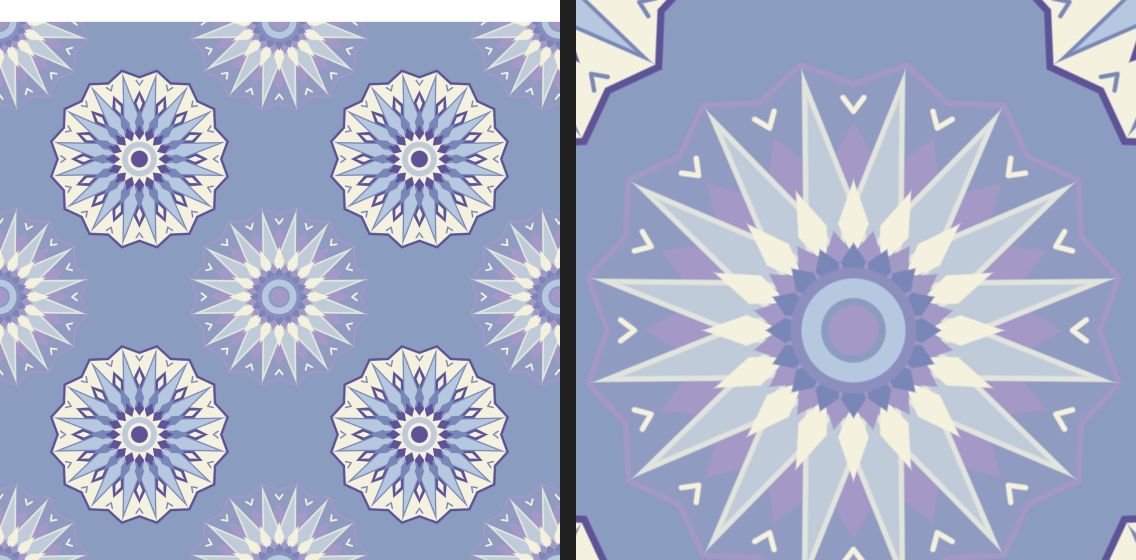
Left, the full canvas; right, a detail of the centre.
Reproduce this pattern procedurally as a WebGL 2 fragment shader.

```glsl
#version 300 es
precision highp float;
// Staggered dark and pale sixteen-point medallions on periwinkle, below a white top margin.

#define CELL vec2(0.5, 0.492)
#define DARK_CENTER vec2(0.249, 0.224)
#define PALE_CENTER vec2(0.4985, 0.470)
#define RADIUS 0.163
#define POINTS 16.0
#define VALLEY 0.91
#define MARGIN_Y 0.961
#define SOFTNESS 0.0016

uniform vec2 u_resolution;
out vec4 outColor;

const vec3 GROUND = vec3(0.545, 0.610, 0.755);
const vec3 CREAM = vec3(0.955, 0.945, 0.870);
const vec3 PURPLE = vec3(0.365, 0.325, 0.590);
const vec3 LILAC = vec3(0.645, 0.595, 0.775);
const vec3 ICE = vec3(0.715, 0.785, 0.875);
const vec3 MIST = vec3(0.750, 0.795, 0.850);
const vec3 SLATE = vec3(0.470, 0.530, 0.720);

float edge; // antialiasing width in medallion radii

float cover(float d) { return 1.0 - smoothstep(-0.5 * edge, 0.5 * edge, d); }

void paint(inout vec3 col, vec3 ink, float d) { col = mix(col, ink, cover(d)); }

// Signed distance to the line a-b, positive on its left
float side(vec2 p, vec2 a, vec2 b) {
    vec2 d = normalize(b - a);
    return dot(p - a, vec2(-d.y, d.x));
}

// Kite on the x axis, mirrored in y: near end, widest place, half width, far end
float kite(vec2 p, float near, float middle, float halfWidth, float far) {
    vec2 corner = vec2(middle, halfWidth);
    return max(side(p, vec2(near, 0.0), corner), side(p, corner, vec2(far, 0.0)));
}

float segment(vec2 p, vec2 a, vec2 b) {
    vec2 d = b - a;
    return length(p - a - d * clamp(dot(p - a, d) / dot(d, d), 0.0, 1.0));
}

vec2 repeatAround(vec2 p, vec2 center) {
    return (mod(p - center + 0.5 * CELL, CELL) - 0.5 * CELL) / RADIUS;
}

// Folds the plane into half a sector: v lies on the valley axis, t on the tip axis
void foldSector(vec2 p, out vec2 v, out vec2 t) {
    float h = 3.14159265 / POINTS;
    float a = abs(mod(atan(p.y, p.x) + h, 2.0 * h) - h);
    v = length(p) * vec2(cos(a), sin(a));
    t = length(p) * vec2(cos(h - a), sin(h - a));
}

float rim(vec2 v) {
    float h = 3.14159265 / POINTS;
    return side(v, vec2(cos(h), sin(h)), vec2(VALLEY, 0.0));
}

void darkMedallion(inout vec3 col, vec2 p) {
    float r = length(p);
    vec2 v, t;
    foldSector(p, v, t);
    float body = rim(v);
    paint(col, PURPLE, body);
    paint(col, CREAM, body + 0.026);
    paint(col, SLATE, segment(v, vec2(0.81, 0.0), vec2(0.86, 0.035)) - 0.008);
    // Diamonds between the petals
    paint(col, PURPLE, kite(v, 0.44, 0.61, 0.070, 0.75));
    paint(col, CREAM, kite(v, 0.53, 0.61, 0.032, 0.69));
    // Long petals
    float petal = kite(t, 0.24, 0.46, 0.090, 0.96);
    paint(col, SLATE, petal);
    paint(col, ICE, petal + 0.014);
    paint(col, SLATE, kite(v, 0.27, 0.40, 0.052, 0.55));
    // Star and central rings
    paint(col, PURPLE, kite(v, 0.16, 0.28, 0.052, 0.37));
    paint(col, CREAM, kite(t, 0.05, 0.20, 0.043, 0.29));
    paint(col, CREAM, r - 0.205);
    paint(col, MIST, r - 0.190);
    paint(col, CREAM, r - 0.128);
    paint(col, PURPLE, r - 0.092);
}

void paleMedallion(inout vec3 col, vec2 p) {
    float r = length(p);
    vec2 v, t;
    foldSector(p, v, t);
    float body = rim(v);
    paint(col, LILAC, body);
    paint(col, mix(GROUND, LILAC, 0.18), body + 0.020);
    paint(col, CREAM, segment(v, vec2(0.80, 0.0), vec2(0.85, 0.038)) - 0.010);
    paint(col, LILAC, kite(v, 0.48, 0.64, 0.070, 0.76));
    // Long petals with pale borders
    float petal = kite(t, 0.24, 0.47, 0.094, 0.97);
    paint(col, mix(CREAM, MIST, 0.35), petal);
    paint(col, MIST, petal + 0.020);
    paint(col, CREAM, kite(v, 0.25, 0.39, 0.056, 0.55));
    // Scalloped collar and central rings
    paint(col, LILAC, kite(t, 0.18, 0.29, 0.046, 0.37));
    paint(col, SLATE, kite(v, 0.14, 0.25, 0.046, 0.32));
    paint(col, mix(SLATE, LILAC, 0.45), r - 0.230);
    paint(col, ICE, r - 0.190);
    paint(col, GROUND, r - 0.118);
    paint(col, LILAC, r - 0.092);
}

void main() {
    vec2 uv = gl_FragCoord.xy / u_resolution.y;
    edge = max(SOFTNESS, 1.4 / u_resolution.y) / RADIUS;
    vec3 col = GROUND;
    darkMedallion(col, repeatAround(uv, DARK_CENTER));
    paleMedallion(col, repeatAround(uv, PALE_CENTER));
    // Plain margin
    paint(col, vec3(1.0), (MARGIN_Y - uv.y) / RADIUS);
    outColor = vec4(col, 1.0);
}
```
